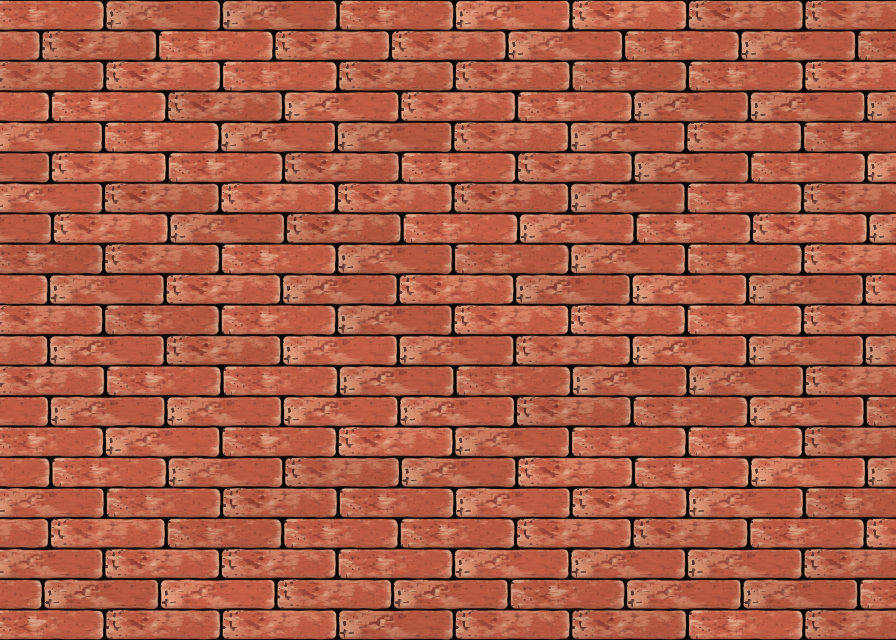
A WebGL 1 fragment shader for this texture:

```glsl
precision highp float;
// Running-bond wall of worn red bricks with thin black joints and chalky ends.
uniform vec2 u_resolution;

const float ROWS = 21.0;
const float COLUMNS = 7.69;
const float BRICK_LENGTH = 3.83; // measured in row heights

const vec3 JOINT = vec3(0.04, 0.025, 0.02);
const vec3 SHADOW = vec3(0.29, 0.15, 0.12);
const vec3 UMBER = vec3(0.55, 0.28, 0.22);
const vec3 CLAY = vec3(0.73, 0.35, 0.26);
const vec3 ROSE = vec3(0.80, 0.48, 0.37);
const vec3 CHALK = vec3(0.86, 0.68, 0.56);

float hash(vec2 p) {
  vec3 q = fract(p.xyx * vec3(0.1031, 0.1030, 0.0973));
  q += dot(q, q.yzx + 33.33);
  return fract((q.x + q.y) * q.z);
}

float noise(vec2 p) {
  vec2 i = floor(p), f = fract(p);
  f = f * f * (3.0 - 2.0 * f);
  float low = mix(hash(i), hash(i + vec2(1.0, 0.0)), f.x);
  float high = mix(hash(i + vec2(0.0, 1.0)), hash(i + vec2(1.0)), f.x);
  return mix(low, high, f.y);
}

float fbm(vec2 p) {
  float sum = 0.0, gain = 0.5;
  for (int i = 0; i < 3; i++) {
    sum += gain * noise(p);
    p = p * 2.03 + 17.3;
    gain *= 0.5;
  }
  return sum / 0.875;
}

float roundedBox(vec2 p, vec2 halfSize, float radius) {
  vec2 q = abs(p) - halfSize + radius;
  return length(max(q, 0.0)) + min(max(q.x, q.y), 0.0) - radius;
}

float blob(vec2 p, vec2 size) {
  vec2 q = p / size;
  return exp(-dot(q, q));
}

// Horizontal position of the vertical joints, as a fraction of a brick.
float jointOffset(float row) {
  float odd = mod(row, 2.0);
  float jitter = hash(vec2(row, 4.0)) - 0.5;
  float outer = step(8.5, abs(row - 10.0));
  return mix(0.895 + 0.02 * jitter, 0.435 + 0.04 * jitter - 0.08 * outer, odd);
}

// Brick face: p is centred with y downward, depth is the distance to the edge.
vec3 brickFace(vec2 p, float depth, vec2 seed, float wear) {
  vec2 s = p + seed;
  float grain = fbm(s * vec2(4.0, 9.0));
  float fine = noise(s * vec2(7.0, 14.0) + 41.0);
  float speck = noise(s * vec2(10.0, 11.0) + 83.0);
  float cloud = fbm(s * vec2(1.2, 2.2) + 29.0);
  float leftEnd = smoothstep(-0.9, -1.8, p.x);
  float rightEnd = smoothstep(1.55, 1.88, p.x);
  float scuff = blob(p - vec2(-0.5, -0.1), vec2(0.6, 0.3));

  // Fired clay, paler toward the left, with streaky grain
  float tone = 0.4 * grain + 0.6 * cloud - 0.04 * p.x;
  vec3 color = mix(CLAY, ROSE, smoothstep(0.46, 0.64, tone));
  color = mix(color, UMBER, 0.35 * smoothstep(0.66, 0.9, fine));
  color *= 0.96 + 0.08 * noise(s * vec2(5.0, 16.0) + 7.0);

  // Chalky ends and a scuffed patch left of the middle
  float ends = max(leftEnd, rightEnd);
  color = mix(color, CHALK, ends * mix(0.1, 0.55, smoothstep(0.35, 0.65, cloud)));
  float chalk = 0.2 * ends + 0.26 * scuff * wear + 0.7 * grain;
  color = mix(color, CHALK, 0.75 * smoothstep(0.54, 0.76, chalk));

  // Pale dotted rim, strongest on the ends
  float rim = 1.0 - smoothstep(0.03, 0.12, depth);
  float dots = smoothstep(0.25, 0.7, speck);
  color = mix(color, CHALK, rim * mix(0.35 * dots, 0.35 + 0.6 * dots, ends));

  // Pits crowd the left end, dark flecks surround the scuff
  float pits = smoothstep(0.8, 0.95, speck + 0.14 * leftEnd);
  color = mix(color, SHADOW, pits * (0.25 + 0.65 * leftEnd));
  float flecks = smoothstep(0.62, 0.82, fine) * scuff * wear;
  color = mix(color, vec3(0.43, 0.13, 0.11), 0.75 * flecks);

  // Lower edge falls into shade
  return mix(color, UMBER, 0.6 * smoothstep(0.32, 0.47, p.y));
}

void main() {
  vec2 uv = gl_FragCoord.xy / u_resolution;
  float y = (1.0 - uv.y) * ROWS;
  float row = floor(y);
  float x = uv.x * COLUMNS - jointOffset(row);
  vec2 id = vec2(floor(x), row);
  vec2 p = vec2((fract(x) - 0.5) * BRICK_LENGTH, fract(y) - 0.5);

  // A few stamped surfaces recur, each with its own amount of wear
  float pick = hash(id + 11.0);
  vec2 seed = vec2(19.0, 31.0) * (1.0 + floor(pick * 3.0));
  float wear = 0.5 + 0.5 * hash(id + 57.0);

  // Rounded outline with slightly chipped edges
  float chips = 0.035 * (noise((p + seed) * vec2(3.0, 5.0)) - 0.4);
  float edge = roundedBox(p, vec2(0.5 * BRICK_LENGTH - 0.04, 0.478), 0.17) + chips;
  float pixel = ROWS / u_resolution.y;
  float cover = 1.0 - smoothstep(-0.7 * pixel, 0.7 * pixel, edge);

  vec3 face = brickFace(p, -edge, seed, wear);
  face *= 0.95 + 0.1 * hash(id + 73.0);
  face = mix(SHADOW, face, smoothstep(-0.03, 0.04, -edge));
  gl_FragColor = vec4(mix(JOINT, face, cover), 1.0);
}
```
